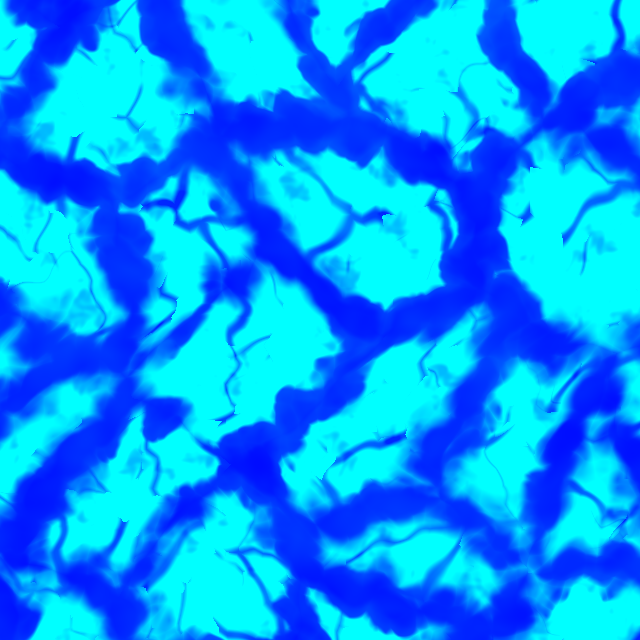
Write a Shadertoy shader that draws this texture map.

```glsl
// Draws cyan crackled plates with spiky rims, split by soft deep-blue channels.

vec2 hash2(vec2 c) {
    return fract(sin(vec2(dot(c, vec2(127.1, 311.7)), dot(c, vec2(269.5, 183.3)))) * 43758.5);
}

// Layered sines, roughly 0 to 1
float waves(vec2 p) {
    float sum = 0.0, amp = 0.5;
    for (int i = 0; i < 4; i++) {
        p = mat2(0.8, 0.6, -0.6, 0.8) * p * 1.9 + 1.7;
        sum += amp * sin(p.x + 1.4 * sin(p.y * 0.7)) * cos(p.y + sin(p.x * 0.6));
        amp *= 0.6;
    }
    return clamp(0.5 + 0.65 * sum, 0.0, 1.0);
}

// Bends straight cell borders into wandering ones
vec2 warp(vec2 p) {
    for (float f = 9.0; f < 90.0; f *= 2.1)
        p += 0.21 / f * sin(p.yx * f + vec2(1.3, 4.1) + f);
    return p;
}

// Distance to the nearest cell centre; its ridges form cusps
float cellular(vec2 p) {
    vec2 base = floor(p);
    float nearest = 8.0;
    for (int y = -1; y <= 1; y++)
    for (int x = -1; x <= 1; x++) {
        vec2 cell = base + vec2(x, y);
        nearest = min(nearest, length(cell + hash2(cell) - p));
    }
    return nearest;
}

// Distance to cell borders in units of width; weak borders are raised and fade out
float cracks(vec2 p, float width, float least, float rarity) {
    vec2 base = floor(p), home = base, toHome = vec2(8.0);
    for (int y = -1; y <= 1; y++)
    for (int x = -1; x <= 1; x++) {
        vec2 cell = base + vec2(x, y);
        vec2 r = cell + hash2(cell) - p;
        if (dot(r, r) < dot(toHome, toHome)) { toHome = r; home = cell; }
    }
    float nearest = 8.0;
    for (int y = -2; y <= 2; y++)
    for (int x = -2; x <= 2; x++) {
        vec2 cell = home + vec2(x, y);
        vec2 r = cell + hash2(cell) - p, across = r - toHome;
        if (dot(across, across) < 1e-4) continue;
        float pick = hash2(cell + home + 0.5).x;
        float strength = mix(least, 1.0, smoothstep(rarity, rarity + 0.35, pick));
        float border = dot(0.5 * (toHome + r), normalize(across));
        nearest = min(nearest, border / width + 1.0 - strength);
    }
    return nearest;
}

void mainImage(out vec4 fragColor, in vec2 fragCoord) {
    vec2 uv = fragCoord / iResolution.y;
    vec2 p = warp(uv + 3.0);
    vec2 kinked = p + 0.005 * sin(p.yx * 75.0) + 0.012 * cellular(p * 24.0);

    // Plates: wide channels whose rims are pulled into spikes
    float plate = cracks(p * 4.0, 0.17, 0.6, 0.1);
    plate += 1.25 * (cellular(p * 12.0) - 0.42) + 0.5 * (cellular(kinked * 27.0) - 0.42);
    plate += 0.4 * (waves(uv * 14.0) - 0.5);
    float softness = mix(0.2, 0.75, smoothstep(0.3, 0.7, waves(uv * 5.0 + 7.0)));
    float top = smoothstep(1.0 - softness, 1.0 + 0.6 * softness, plate);

    // Channel floor: slow shading with faint folds, lifting towards the rim
    float level = 0.03 + 0.18 * waves(uv * 6.0 + 2.0) + 0.05 * cellular(p * vec2(9.0, 16.0));
    level += 0.14 * smoothstep(0.1, 1.0, plate);

    // Broken kinked cracks inside the plates, some with a broad soft shoulder
    float crack = 1.0 - min(cracks(kinked * 9.0 + 4.0, 0.13, 0.0, 0.45), 1.0);
    float branch = 1.0 - min(cracks(kinked * 17.0, 0.12, 0.0, 0.65), 1.0);
    crack = smoothstep(0.1, 0.9, crack) * mix(0.35, 0.9, waves(uv * 8.0 + 11.0));
    branch *= 0.5 * smoothstep(0.4, 0.7, waves(uv * 10.0 + 5.0));

    // Shallow stains on the plate tops
    float stain = 0.3 * smoothstep(0.65, 1.0, waves(uv * 17.0 + 3.0));
    float surface = 1.03 - crack - branch - stain;

    float green = mix(level, max(surface, 0.15), top);
    fragColor = vec4(0.0, clamp(green, 0.04, 1.0), 1.0, 1.0);
}
```
